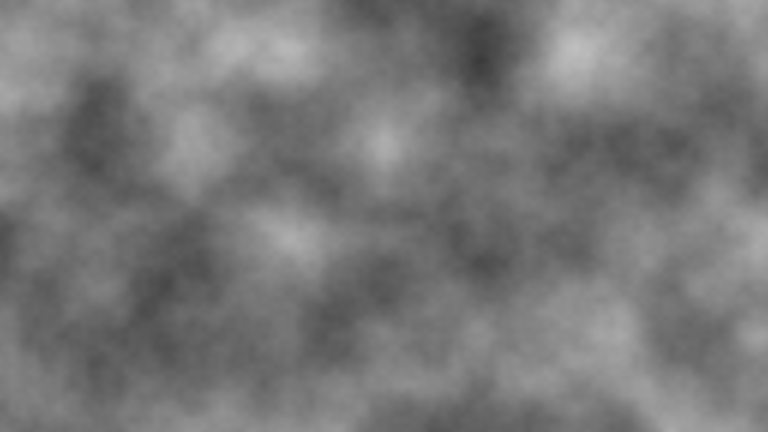
This texture is drawn by a WebGL 1 fragment shader. Its source:

```glsl
precision highp float;

uniform vec2 u_resolution;

#define CELLS_PER_HEIGHT 4.5
#define OCTAVES 5
#define LACUNARITY 2.0
#define GAIN 0.5
#define MEAN_GREY 0.493
#define CONTRAST 0.64
#define SEED vec2(17.0, 43.0)

float hash(vec2 p) {
    return fract(sin(dot(p, vec2(127.1, 311.7))) * 43758.5453);
}

// Smoothly interpolated lattice values, 0 to 1
float valueNoise(vec2 p) {
    vec2 cell = floor(p);
    vec2 f = fract(p);
    vec2 blend = f * f * (3.0 - 2.0 * f);
    float bottom = mix(hash(cell), hash(cell + vec2(1.0, 0.0)), blend.x);
    float top = mix(hash(cell + vec2(0.0, 1.0)), hash(cell + vec2(1.0, 1.0)), blend.x);
    return mix(bottom, top, blend.y);
}

// Octaves of noise, normalised to 0 to 1
float cloud(vec2 p) {
    float sum = 0.0;
    float total = 0.0;
    float amplitude = 1.0;
    for (int i = 0; i < OCTAVES; i++) {
        sum += amplitude * valueNoise(p);
        total += amplitude;
        amplitude *= GAIN;
        p = p * LACUNARITY + SEED;
    }
    return sum / total;
}

void main() {
    vec2 uv = gl_FragCoord.xy / u_resolution.y;
    float density = cloud(uv * CELLS_PER_HEIGHT + SEED);
    float grey = MEAN_GREY + CONTRAST * (density - 0.5);
    gl_FragColor = vec4(vec3(grey), 1.0);
}
```
